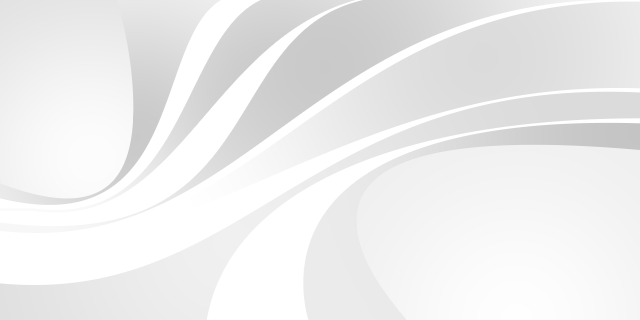
Give the GLSL for this background, as a WebGL 2 fragment shader.

```glsl
#version 300 es
precision highp float;
// Flowing white and silver ribbons sweeping between two soft pale discs.

uniform vec2 u_resolution;
out vec4 outColor;

const float GRID = 384.0;       // design units per canvas height
const float WHITE = 1.0;        // tone of the bright stripes
const float DEEP = 0.79;        // darkest fold of the upper ribbons
const float SILVER = 0.86;      // middle fold tone
const float PALE = 0.94;        // lightest ribbon tone
const float MIN_SLOPE = 0.05;   // keeps distances valid on vertical tangents
const int SOLVER_STEPS = 16;

vec2 bezier(float t, vec2 a, vec2 b, vec2 c, vec2 d) {
    float s = 1.0 - t;
    return s * s * s * a + 3.0 * s * t * (s * b + t * c) + t * t * t * d;
}

vec2 bezierTangent(float t, vec2 a, vec2 b, vec2 c, vec2 d) {
    float s = 1.0 - t;
    return s * s * (b - a) + 2.0 * s * t * (c - b) + t * t * (d - c);
}

// Approximate signed distance below a curve whose x rises along its length.
float below(vec2 p, vec2 a, vec2 b, vec2 c, vec2 d) {
    float t = 0.5;
    float stride = 0.25;
    for (int i = 0; i < SOLVER_STEPS; i++) {
        t += bezier(t, a, b, c, d).x < p.x ? stride : -stride;
        stride *= 0.5;
    }
    vec2 tangent = normalize(bezierTangent(t, a, b, c, d));
    return (bezier(t, a, b, c, d).y - p.y) * max(tangent.x, MIN_SLOPE);
}

// Radial blend from an inner tone to an outer tone.
float shade(vec2 p, vec2 center, float radius, float inner, float outer) {
    return mix(inner, outer, smoothstep(0.0, radius, distance(p, center)));
}

// Paints a tone wherever the signed distance is positive, with a smooth edge.
void paint(inout float tone, float fill, float dist) {
    float pixel = GRID / u_resolution.y;
    tone = mix(tone, fill, clamp(0.5 + dist / pixel, 0.0, 1.0));
}

void main() {
    vec2 p = gl_FragCoord.xy / u_resolution.y * GRID;

    // First ribbon and the upper left disc
    float tone = shade(p, vec2(165, 219), 230.0, DEEP, PALE);
    float discBottom = -below(p, vec2(0, 164), vec2(100, 126), vec2(160, 144), vec2(160, 254));
    float discSide = below(p.yx, vec2(254, 160), vec2(299, 160), vec2(344, 152), vec2(384, 140));
    paint(tone, shade(p, vec2(110, 194), 260.0, 0.99, 0.88), min(discBottom, discSide));

    // Steep upper ribbons, alternating stripe and fold
    paint(tone, WHITE,
        below(p, vec2(0, 146), vec2(230, 90), vec2(180, 349), vec2(273, 388)));
    paint(tone, shade(p, vec2(330, 274), 300.0, DEEP, 0.98),
        below(p, vec2(40, 134), vec2(230, 108), vec2(215, 354), vec2(323, 388)));
    paint(tone, WHITE,
        below(p, vec2(40, 131), vec2(220, 104), vec2(250, 349), vec2(444, 388)));
    paint(tone, shade(p, vec2(390, 304), 400.0, DEEP, 0.97),
        below(p, vec2(0, 117), vec2(340, 74), vec2(250, 366), vec2(460, 388)));

    // Long ribbons reaching the right side
    paint(tone, WHITE,
        below(p, vec2(0, 107), vec2(300, 72), vec2(370, 398), vec2(768, 384)));
    paint(tone, shade(p, vec2(580, 314), 420.0, SILVER, WHITE),
        below(p, vec2(0, 104), vec2(310, 69), vec2(390, 389), vec2(768, 382)));
    paint(tone, WHITE,
        below(p, vec2(0, 84), vec2(260, 84), vec2(430, 289), vec2(768, 278)));
    paint(tone, shade(p, vec2(280, 94), 420.0, PALE, SILVER),
        below(p, vec2(0, 44), vec2(295, 16), vec2(370, 292), vec2(768, 273)));
    paint(tone, WHITE,
        below(p, vec2(246, -16), vec2(262, 156), vec2(480, 242), vec2(768, 242)));

    // Shadowed rim around the lower right disc
    float rimTop = below(p, vec2(364, 44), vec2(364, 169), vec2(500, 244), vec2(768, 236));
    float rimSide = -below(p.yx, vec2(0, 370), vec2(14, 366), vec2(29, 364), vec2(44, 364));
    paint(tone, shade(p, vec2(768, 224), 400.0, 0.77, 0.92), min(rimTop, rimSide));

    // Lower right disc
    float bowlTop = below(p, vec2(428, 119), vec2(428, 196), vec2(540, 224), vec2(768, 204));
    float bowlSide = -below(p.yx, vec2(0, 488), vec2(39, 455), vec2(79, 428), vec2(119, 428));
    paint(tone, shade(p, vec2(620, 0), 260.0, 0.995, PALE), min(bowlTop, bowlSide));

    outColor = vec4(vec3(tone), 1.0);
}
```
